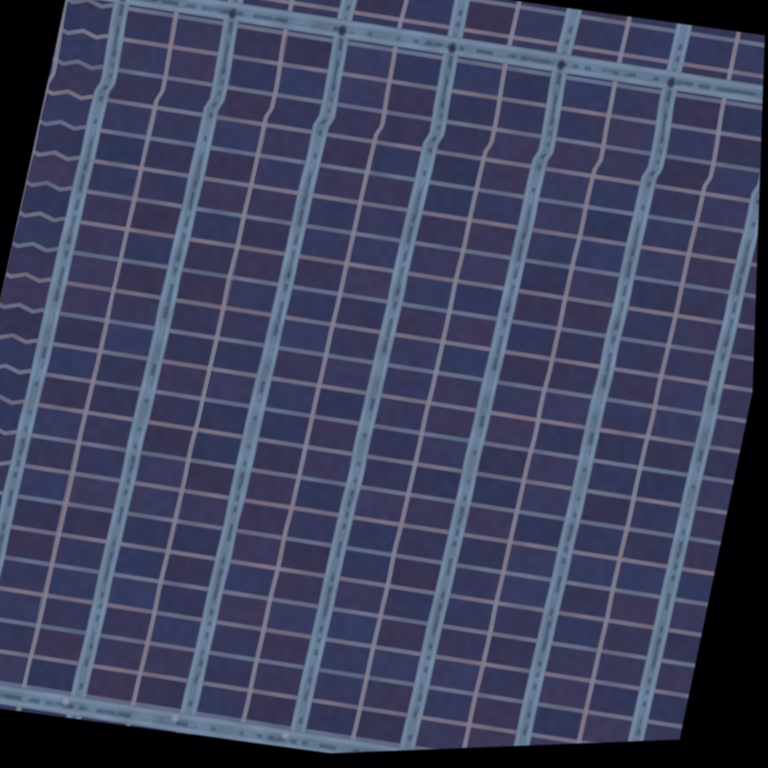
A Shadertoy shader for this texture:

```glsl
// A tilted field of dark blue panels: wide steel bars, thin pink dividers and
// fine row lines in a skewed grid, crossed by two rails, cut to a polygon on
// black. Grid lines are soft bands; hashes and value noise tint cells and wear.

const vec2 SKEW = vec2(0.226, 0.157);      // lean of the bars, fall of the rows
const vec2 PERIOD = vec2(0.1477, 0.0411);  // bar spacing, row spacing
const vec2 PHASE = vec2(0.3073, 0.3548);   // one bar and one row line

const vec3 VOID_BLACK = vec3(0.0, 0.0, 0.008);
const vec3 CELL_NAVY = vec3(0.185, 0.215, 0.345);
const vec3 CELL_PLUM = vec3(0.225, 0.200, 0.305);
const vec3 STEEL = vec3(0.385, 0.465, 0.560);
const vec3 STEEL_LIGHT = vec3(0.480, 0.545, 0.640);
const vec3 STEEL_DARK = vec3(0.270, 0.335, 0.430);
const vec3 LINE_PINK = vec3(0.520, 0.465, 0.520);
const vec3 LINE_BLUE = vec3(0.395, 0.455, 0.550);

float hash(vec2 p) {
    vec3 q = fract(p.xyx * vec3(0.1031, 0.1030, 0.0973));
    q += dot(q, q.yzx + 33.33);
    return fract((q.x + q.y) * q.z);
}

float noise(vec2 p) {
    vec2 i = floor(p), f = fract(p);
    f = f * f * (3.0 - 2.0 * f);
    return mix(mix(hash(i), hash(i + vec2(1, 0)), f.x),
               mix(hash(i + vec2(0, 1)), hash(i + vec2(1, 1)), f.x), f.y);
}

// Soft band of the given half width around zero.
float band(float d, float halfWidth, float soft) {
    return 1.0 - smoothstep(halfWidth - soft, halfWidth + soft, abs(d));
}

// Signed distance to the nearest multiple of period.
float nearest(float x, float period) {
    return (fract(x / period + 0.5) - 0.5) * period;
}

// Depth inside the convex outline of the field (y runs downward).
float outlineDepth(vec2 p) {
    const int N = 8;
    vec2 corners[N] = vec2[N](
        vec2(0.096, -0.05), vec2(0.305, -0.05), vec2(0.996, 0.046), vec2(0.980, 0.51),
        vec2(0.885, 0.963), vec2(0.43, 0.981), vec2(-0.05, 0.916), vec2(-0.05, 0.62));
    float depth = 1.0;
    for (int i = 0; i < N; i++) {
        vec2 edge = normalize(corners[(i + 1) % N] - corners[i]);
        vec2 d = p - corners[i];
        depth = min(depth, edge.x * d.y - edge.y * d.x);
    }
    return depth;
}

// Steel profile across a bar or rail: pale lips and a speckled dark seam.
vec3 steel(float across, float along, float halfWidth) {
    float t = across / halfWidth;
    float speckle = noise(vec2(along * 130.0, t * 1.5 + 20.0));
    vec3 c = mix(STEEL, STEEL_LIGHT, 0.7 * band(abs(t) - 0.65, 0.2, 0.2));
    c = mix(c, STEEL_DARK, band(t - 0.1, 0.2, 0.25) * smoothstep(0.3, 0.8, speckle));
    return c * (0.93 + 0.14 * noise(vec2(along * 40.0, across * 60.0)));
}

void mainImage(out vec4 fragColor, in vec2 fragCoord) {
    vec2 p = fragCoord / iResolution.xy;
    p.y = 1.0 - p.y;
    float pixel = 1.0 / min(iResolution.x, iResolution.y);
    float soft = max(0.0020, 0.8 * pixel);

    // Skewed grid, with a small jog near the top and ragged rows at the left.
    vec2 g = p + SKEW * vec2(p.y, -p.x);
    g.x -= 0.005 * smoothstep(0.101, 0.083, g.y) * smoothstep(-0.03, 0.08, g.y);
    g.x += 0.0016 * (noise(vec2(g.y * 22.0, floor(g.x * 13.0))) - 0.5);
    float ragged = smoothstep(0.155, 0.145, g.x);
    float rowY = g.y + ragged * 0.012 * (abs(fract(g.x * 26.0) - 0.5) - 0.25);

    vec2 q = vec2(g.x, rowY) - PHASE;
    float barDist = nearest(q.x, PERIOD.x);
    float dividerDist = nearest(q.x + 0.5 * PERIOD.x, PERIOD.x);
    float rowDist = nearest(q.y, PERIOD.y);
    vec2 cell = floor(q / (PERIOD * vec2(0.5, 1.0)));
    float rowLine = floor(q.y / PERIOD.y + 0.5);

    // Cells: a random tint each, with faint mottling.
    float plum = 0.65 * hash(cell + 71.0) + 0.5 * noise(p * 45.0) - 0.1;
    vec3 color = mix(CELL_NAVY, CELL_PLUM, clamp(plum, 0.0, 1.0));
    color *= 0.92 + 0.12 * hash(cell + 19.0) + 0.1 * noise(p * 110.0);

    // Row lines alternate pink and blue, drifting in tint and strength.
    float rowTint = 0.25 + 0.5 * mod(rowLine, 2.0)
                  + 0.6 * (noise(vec2(g.x * 20.0, rowLine * 7.0)) - 0.5);
    vec3 rowColor = mix(LINE_PINK, LINE_BLUE, clamp(rowTint, 0.0, 1.0));
    float rowWear = 0.70 + 0.25 * noise(vec2(g.x * 35.0, rowLine * 3.0 + 9.0));
    color = mix(color, rowColor, rowWear * band(rowDist, 0.0029, soft));

    // Thin dividers, then wide bars.
    vec3 dividerColor = mix(LINE_PINK, STEEL_LIGHT, 0.6 * noise(g * vec2(7.0, 35.0)));
    color = mix(color, dividerColor, 0.93 * band(dividerDist, 0.0031, soft));
    color = mix(color, steel(barDist, g.y, 0.0105), band(barDist, 0.0105, soft));

    // Two cross rails, with dark clips where bars meet the upper one.
    float topRail = g.y + 0.0325;
    float baseRail = g.y - 0.904;
    color = mix(color, steel(topRail, g.x, 0.0125), band(topRail, 0.0125, soft));
    color = mix(color, steel(baseRail, g.x, 0.0130), band(baseRail, 0.0130, soft));
    float clip = length(vec2(barDist, topRail - 0.003) * vec2(1.0, 0.7));
    color = mix(color, CELL_NAVY * 0.7, 0.8 * band(clip, 0.0045, 0.003));
    float bolt = length(vec2(barDist + 0.015, baseRail + 0.004));
    color = mix(color, vec3(0.62, 0.66, 0.70), 0.6 * band(bolt, 0.004, 0.003));

    color = mix(VOID_BLACK, color, smoothstep(-soft, soft, outlineDepth(p)));
    fragColor = vec4(color, 1.0);
}
```
